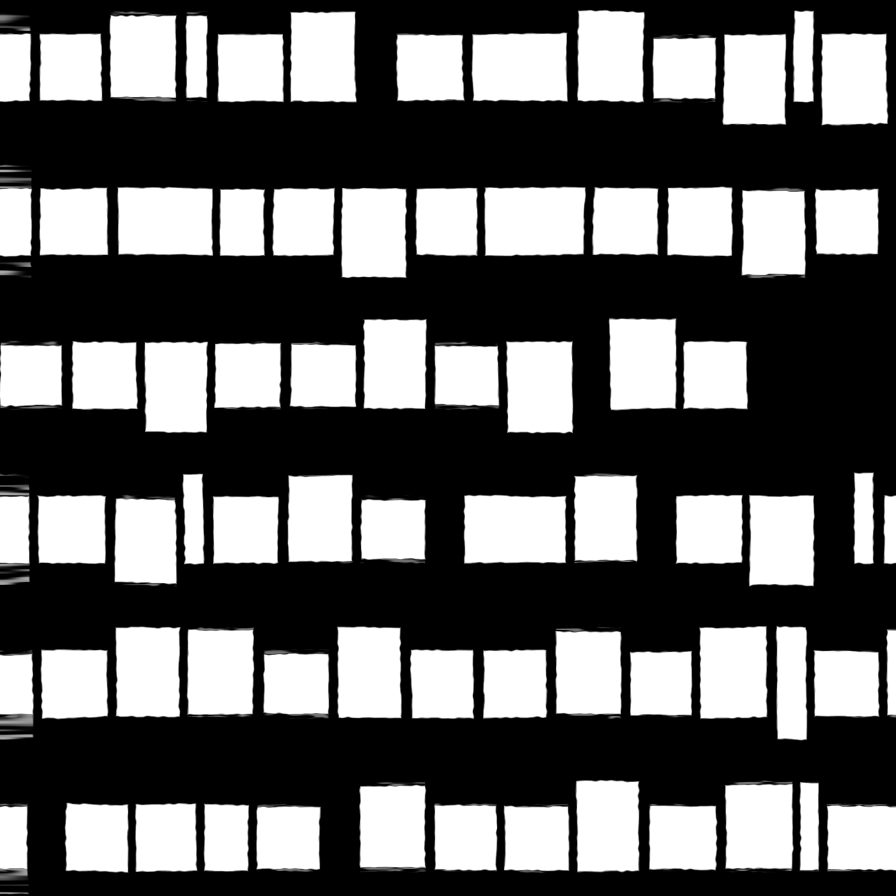
This pattern is drawn by a Shadertoy shader. Its source:

```glsl
// Rows of white blocks on black: hashed widths, gaps, rises and drops along
// a shared band. Each row is laid out left to right in a loop, with edges
// roughened by value noise and streaky grey wear at the left margin.

#define ROW_PITCH   0.1719   // distance between rows
#define BAND_MID    0.0755   // band centre below the top of its row
#define BAND_HALF   0.0374   // half the height of a plain block
#define RISE        0.0252   // extra height of blocks that rise or drop
#define BLOCK_WIDTH 0.0710
#define GAP         0.0105
#define WORD_GAP    0.0340   // added between groups of blocks
#define WORD_CHANCE 0.11
#define SHORT_ROW   2.0      // row that starts flush and ends early
#define ROUGHNESS   0.0016
#define MAX_BLOCKS  20

float hash(vec2 p) {
    uvec2 q = uvec2(ivec2(floor(p))) * uvec2(1597334673u, 3812015801u);
    uint h = (q.x ^ q.y) * 1597334673u;
    h = (h ^ (h >> 15)) * 2246822519u;
    h ^= h >> 13;
    return float(h >> 8) / 16777216.0;
}

float valueNoise(vec2 p) {
    vec2 cell = floor(p), f = fract(p);
    f = f * f * (3.0 - 2.0 * f);
    return mix(mix(hash(cell), hash(cell + vec2(1, 0)), f.x),
               mix(hash(cell + vec2(0, 1)), hash(cell + vec2(1, 1)), f.x), f.y);
}

// Coverage of the rectangle from lo to hi.
float blockMask(vec2 p, vec2 lo, vec2 hi, float soft) {
    vec2 d = abs(p - 0.5 * (lo + hi)) - 0.5 * (hi - lo);
    return 1.0 - smoothstep(-soft, soft, max(d.x, d.y));
}

// Width, rise and drop of a block, chosen by u in 0..1.
vec3 blockShape(float u) {
    if (u < 0.10) return vec3(0.0215, 1, 0);       // thin, rising
    if (u < 0.13) return vec3(0.0340, 1, 1);       // slim, full height
    if (u < 0.21) return vec3(0.0475, 0, 0);       // half width
    if (u < 0.37) return vec3(BLOCK_WIDTH, 1, 0);  // rising
    if (u < 0.53) return vec3(BLOCK_WIDTH, 0, 1);  // dropping
    if (u < 0.60) return vec3(0.1080, 0, 0);       // wide
    return vec3(BLOCK_WIDTH, 0, 0);                // plain
}

void mainImage(out vec4 fragColor, in vec2 fragCoord) {
    vec2 uv = fragCoord / iResolution.y;
    float soft = max(0.75 / iResolution.y, 0.0012);
    float fromTop = 1.0 - uv.y;
    float row = floor(fromTop / ROW_PITCH);
    vec2 p = vec2(uv.x, fromTop - row * ROW_PITCH - BAND_MID);

    // Hand-cut edges: slow bend plus fine grain.
    vec2 bend = vec2(valueNoise(uv * 15.0), valueNoise(uv * 15.0 + 40.0)) - 0.5;
    vec2 grain = vec2(valueNoise(uv * 170.0), valueNoise(uv * 170.0 + 90.0)) - 0.5;
    vec2 rough = p + ROUGHNESS * (1.6 * bend + grain);
    float streaks = smoothstep(0.35, 0.95, valueNoise(uv * vec2(28, 330)));
    float fringe = smoothstep(0.4, 0.9, valueNoise(uv * vec2(70, 420)));

    bool isShort = row == SHORT_ROW;
    float x = isShort ? 0.0 : -0.036 + 0.007 * (hash(vec2(row, 77)) - 0.5);
    float rowEnd = isShort ? 0.84 : 1.0;
    float white = 0.0;

    for (int i = 0; i < MAX_BLOCKS; i++) {
        if (x > rowEnd) break;
        float n = row * 14.0 + float(i);
        float u = fract(n * 0.618034 + row * 0.37 + 0.3 * hash(vec2(n, 11)));
        vec3 shape = blockShape(i == 0 ? 1.0 : u);
        float width = shape.x * (1.0 + 0.10 * (hash(vec2(n, 23)) - 0.5));

        // Some blocks are trimmed, leaving a faint fringe in the trimmed strip.
        float trim = 0.0045 * smoothstep(0.6, 1.0, hash(vec2(n, 31)));
        vec2 lo = vec2(x, -BAND_HALF - RISE * shape.y);
        vec2 hi = vec2(x + width, BAND_HALF + RISE * shape.z);
        vec2 inset = vec2(0, trim);
        white = max(white, blockMask(rough, lo + inset, hi - inset, soft));
        white = max(white, 0.45 * fringe * blockMask(rough, lo, hi, soft));

        // Streaky wear above and below the first block.
        if (i == 0 && !isShort) {
            float worn = step(0.4, hash(vec2(row, p.y < 0.0 ? 51 : 52)));
            float zone = blockMask(rough, lo - vec2(0, RISE), hi + vec2(0, RISE), soft);
            white = max(white, 0.65 * worn * streaks * zone);
        }

        float space = step(hash(vec2(n, 43)), WORD_CHANCE) * WORD_GAP;
        x += width + GAP + 0.004 * (hash(vec2(n, 61)) - 0.5) + space;
    }

    fragColor = vec4(vec3(white), 1.0);
}
```
